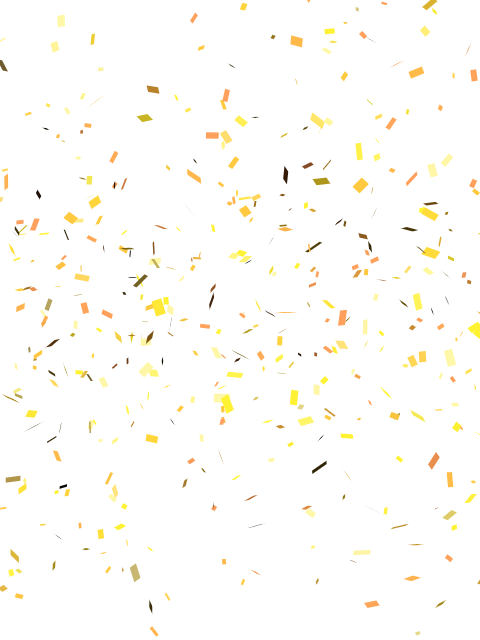
This pattern is drawn by a WebGL 1 fragment shader. Its source:

```glsl
precision highp float;
// Golden confetti: tumbling paper rectangles scattered over white.
uniform vec2 u_resolution;

const int LAYERS = 4;
const float CELL = 0.06;           // grid pitch, in canvas heights
const float MIN_LENGTH = 0.009;    // flake length range
const float MAX_LENGTH = 0.028;
const float MIN_FACING = 0.04;     // foreshortening of edge-on flakes
const float BASE_DENSITY = 0.17;   // chance of a flake per cell
const float CLOUD_DENSITY = 0.72;  // extra chance inside the central cloud
const float CLOUD_HEIGHT = 0.54;
const float CLOUD_SPREAD = 0.27;

const vec3 PAPER  = vec3(1.0);
const vec3 YELLOW = vec3(1.0, 0.95, 0.20);
const vec3 GOLD   = vec3(1.0, 0.79, 0.25);
const vec3 PEACH  = vec3(1.0, 0.63, 0.36);
const vec3 PALE   = vec3(1.0, 0.97, 0.66);

// Four random values in 0..1 from a cell, layer and salt.
vec4 hash4(vec3 p) {
  vec4 q = fract(p.xyzx * vec4(0.1031, 0.1030, 0.0973, 0.1099));
  q += dot(q, q.wzxy + 33.33);
  return fract((q.xxyz + q.yzzw) * q.zywx);
}

mat2 rotation(float angle) {
  float c = cos(angle), s = sin(angle);
  return mat2(c, s, -s, c);
}

// Box-filtered coverage of a strip, all in pixel widths.
float strip(float offset, float halfWidth) {
  return clamp(min(offset + halfWidth, 0.5) - max(offset - halfWidth, -0.5), 0.0, 1.0);
}

// Coverage of a flat rectangle tilted in space, seen as a parallelogram.
float flake(vec2 d, vec2 halfSize, float spin, float turn, float facing, float pixel) {
  d = rotation(-turn) * d;
  vec2 u = vec2(cos(spin), facing * sin(spin));
  vec2 v = vec2(-sin(spin), facing * cos(spin));
  float crossU = (d.x * v.y - d.y * v.x) / length(v);
  float crossV = (u.x * d.y - u.y * d.x) / length(u);
  vec2 reach = halfSize * facing / vec2(length(v), length(u));
  return strip(crossU / pixel, reach.x / pixel) * strip(crossV / pixel, reach.y / pixel);
}

// Warm paper: face-on flakes glow, edge-on ones fall into shadow.
vec3 flakeColor(float hue, float facing, float gloss, float shadow) {
  vec3 tint = mix(YELLOW, GOLD, smoothstep(0.30, 0.55, hue));
  tint = mix(tint, PEACH, smoothstep(0.68, 0.95, hue));
  float glow = smoothstep(0.35, 0.75, gloss) * (1.0 - smoothstep(0.45, 0.75, hue));
  tint = mix(tint, PALE, glow * smoothstep(0.2, 0.5, facing));
  float light = smoothstep(0.12, 0.85, facing * 0.85 + shadow * 0.8);
  return tint * mix(vec3(light * light), vec3(light), vec3(1.0, 0.75, 0.35));
}

void main() {
  float pixel = 1.0 / u_resolution.y;
  vec2 p = gl_FragCoord.xy * pixel;
  vec3 color = PAPER;

  for (int layer = 0; layer < LAYERS; layer++) {
    float id = float(layer);
    vec2 g = p / CELL + vec2(0.37, 0.61) * id;
    vec2 home = floor(g);
    for (int j = -1; j <= 1; j++) {
      for (int i = -1; i <= 1; i++) {
        vec2 cell = home + vec2(float(i), float(j));
        vec3 key = vec3(cell + 17.0, id * 7.0 + 3.0);
        vec4 place = hash4(key);
        vec4 pose = hash4(key + vec3(51.0, 23.0, 40.0));
        vec4 look = hash4(key + vec3(13.0, 87.0, 90.0));

        vec2 d = (g - cell - place.xy) * CELL;
        float height = (p - d).y;
        float cloud = (height - CLOUD_HEIGHT) / CLOUD_SPREAD;
        float density = BASE_DENSITY + CLOUD_DENSITY * exp(-cloud * cloud);
        if (place.z > density) continue;

        float span = mix(MIN_LENGTH, MAX_LENGTH, place.w * place.w);
        vec2 halfSize = 0.5 * span * vec2(1.0, mix(0.45, 0.65, look.w));
        float facing = mix(MIN_FACING, 1.0, pose.z);
        // Most flakes lie nearly square to their tilt axis, the rest shear.
        float spin = 6.2832 * pose.x;
        float cover = flake(d, halfSize, spin, 6.2832 * pose.y, facing, pixel);
        color = mix(color, flakeColor(look.x, facing, look.y, look.z), cover);
      }
    }
  }
  gl_FragColor = vec4(color, 1.0);
}
```
